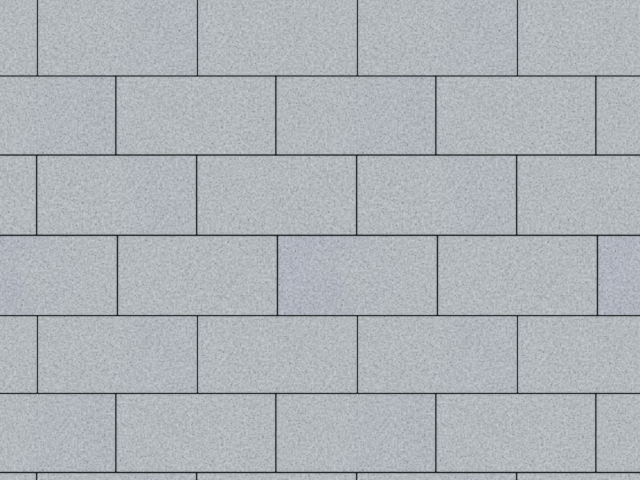
Give the GLSL for this texture, as a Shadertoy shader.

```glsl
const float ROW_HEIGHT = 0.496; // in block widths

vec2 hashGradient(vec2 cell) {
    vec3 h = fract(cell.xyx * vec3(0.1031, 0.1030, 0.0973));
    h += dot(h, h.yzx + 33.33);
    float angle = 6.28318 * fract((h.x + h.y) * h.z);
    return vec2(cos(angle), sin(angle));
}

float gradientNoise(vec2 p) {
    vec2 i = floor(p), f = fract(p);
    vec2 u = f * f * f * (f * (f * 6.0 - 15.0) + 10.0);
    vec2 e = vec2(1.0, 0.0);
    float bottom = mix(dot(hashGradient(i), f),
                       dot(hashGradient(i + e), f - e), u.x);
    float top = mix(dot(hashGradient(i + e.yx), f - e.yx),
                    dot(hashGradient(i + 1.0), f - 1.0), u.x);
    return mix(bottom, top, u.y);
}

float roundedBox(vec2 p, vec2 halfSize, float radius) {
    vec2 q = abs(p) - halfSize + radius;
    return length(max(q, 0.0)) + min(max(q.x, q.y), 0.0) - radius;
}

// Speckled stone; local runs over one block, seed sets its grain
vec3 stone(vec2 local, vec2 seed, float lilac) {
    vec2 p = local + seed * vec2(3.17, 5.39) + 11.0;
    vec2 turned = mat2(0.8, 0.6, -0.6, 0.8) * p;
    float cloud = gradientNoise(p * 5.0) + gradientNoise(turned * 14.0);
    float grain = 0.05 * gradientNoise(turned * 41.0) + 0.085 * gradientNoise(p * 71.0 + 5.3);
    float pits = smoothstep(0.15, 0.6, gradientNoise(turned * 67.0 + 19.7));
    vec3 color = vec3(0.707, 0.728, 0.742) + 0.011 * cloud + grain - 0.09 * pits;
    return color + lilac * vec3(-0.014, -0.016, 0.008);
}

void mainImage(out vec4 fragColor, in vec2 fragCoord) {
    // Four blocks span the canvas width
    vec2 p = fragCoord / iResolution.x * 4.0;
    float pixel = 4.0 / iResolution.x;

    // Courses of slightly uneven height, repeating every four
    float y = (p.y - 0.047) / ROW_HEIGHT;
    float swell = 0.5 + 0.5 * cos(1.5708 * (y - 2.2));
    y += 0.026 * swell * swell;
    float row = floor(y);
    float course = mod(row, 4.0);
    bool odd = mod(row, 2.0) > 0.5;

    // Running bond with small shifts of the upright joints
    float x = p.x - (odd ? 0.2365 - 0.0025 * course : 0.724 + 0.005 * course);
    float column = floor(x);
    vec2 local = vec2(fract(x), fract(y) * ROW_HEIGHT);

    // Faint lilac stain on alternate blocks, from one end
    float stained = mod(column + row, 2.0);
    float end = course == 2.0 ? 1.0 - local.x : local.x;
    float ragged = 0.4 * gradientNoise(local * 5.0 + course * 9.0);
    float strength = odd ? 0.35 : (course == 2.0 ? 1.0 : 0.55);
    float lilac = stained * strength * smoothstep(0.25, 0.85, end + ragged);
    vec3 color = stone(local, vec2(mod(column, 2.0), course), lilac);

    // Narrow soft joints, finest in the second course
    float gap = course == 1.0 ? 0.0030 : 0.0040;
    vec2 halfBlock = vec2(0.5, 0.5 * ROW_HEIGHT);
    float d = roundedBox(local - halfBlock, halfBlock - gap, 0.008);
    color *= 1.0 - 0.05 * smoothstep(-0.014, 0.0, d);
    float joint = smoothstep(-0.8 * pixel, 0.8 * pixel, d);
    color = mix(color, vec3(0.13, 0.14, 0.15), joint);

    fragColor = vec4(color, 1.0);
}
```
